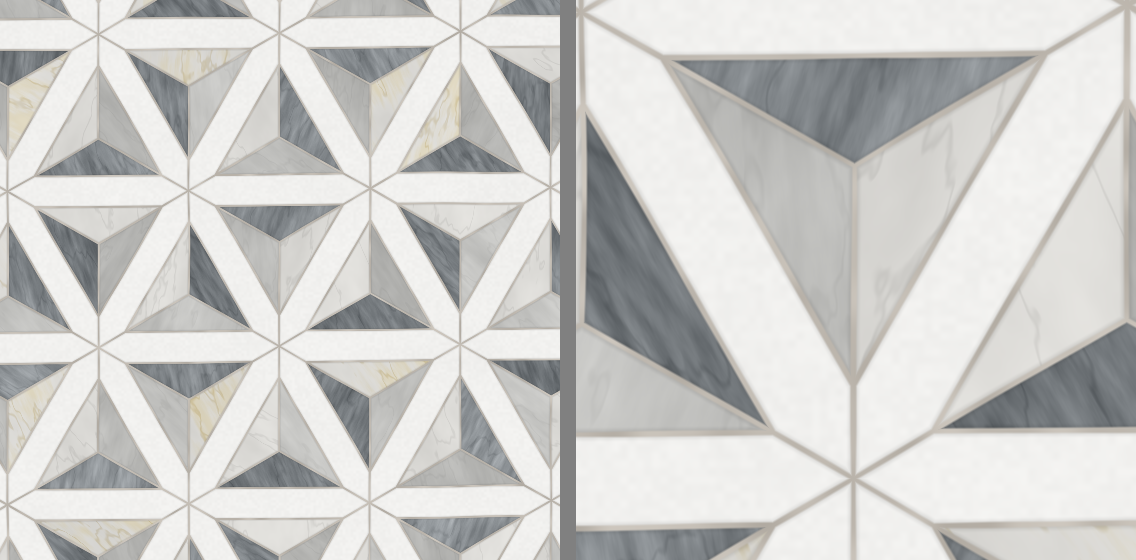
Left: the whole. Right: its middle third, enlarged.
Give the GLSL for this pattern, as a three.js fragment shader.

```glsl
// Marble mosaic: white bars on a triangular lattice framing three-part stone triangles.
varying vec2 vUv;

float hash(vec2 p) {
  vec3 q = fract(p.xyx * 0.1031);
  q += dot(q, q.yzx + 33.33);
  return fract((q.x + q.y) * q.z);
}

float noise(vec2 p) {
  vec2 i = floor(p), f = fract(p);
  f = f * f * (3.0 - 2.0 * f);
  return mix(mix(hash(i), hash(i + vec2(1.0, 0.0)), f.x),
             mix(hash(i + vec2(0.0, 1.0)), hash(i + 1.0), f.x), f.y);
}

float fbm(vec2 p) {
  float sum = 0.0, amp = 0.53;
  for (int i = 0; i < 4; i++) {
    sum += amp * noise(p);
    p = mat2(0.8, 0.6, -0.6, 0.8) * p * 2.1 + 7.3;
    amp *= 0.5;
  }
  return sum;
}

// Veined stone; tone 0 is slate, 1 is grey, 2 is pale.
vec3 marble(vec2 uv, float tone, vec2 id) {
  float seed = hash(id), shade = hash(id + 41.7) - 0.5;
  float angle = 0.5 + 1.6 * seed;
  float c = cos(angle), s = sin(angle);
  vec2 p = mat2(c, s, -s, c) * uv + seed * 19.0;
  float cloud = fbm(p * vec2(11.0, 20.0)) - 0.5;
  float streak = fbm(p * vec2(22.0, 120.0)) - 0.5;
  float ridge = abs(fbm(p * vec2(9.0, 26.0) + 5.0) - 0.5);
  float vein = 1.0 - smoothstep(0.0, 0.035, ridge);

  if (tone < 0.5) {
    vec3 slate = vec3(0.50, 0.52, 0.535) + 0.12 * shade;
    return slate + 0.17 * cloud + 0.24 * streak - 0.05 * vein;
  }
  if (tone < 1.5) {
    vec3 grey = vec3(0.735, 0.735, 0.725) + 0.10 * shade;
    return grey + 0.14 * cloud + 0.05 * streak - 0.025 * vein;
  }
  vec3 pale = vec3(0.865, 0.86, 0.845) + 0.04 * shade + 0.10 * cloud;
  float cream = step(0.6, hash(id + 13.1));
  float stain = cream * smoothstep(-0.15, 0.25, cloud + 0.5 * streak);
  pale -= vec3(0.02, 0.045, 0.12) * stain;
  return pale - vein * mix(vec3(0.05), vec3(0.05, 0.07, 0.12), cream);
}

void main() {
  float edge = 0.3232;

  // Slightly tilted triangular lattice with a slight waver from hand setting.
  vec2 p = vUv - vec2(0.1758, 0.379);
  p.y -= 0.008 * p.x;
  p += 0.0022 * (vec2(noise(vUv * 9.0), noise(vUv * 9.0 + 31.0)) - 0.5);
  vec2 grid = p / edge;
  grid.y /= 0.866;
  grid.x -= 0.5 * grid.y;
  vec2 cell = floor(grid), f = fract(grid);
  bool up = f.x + f.y < 1.0;

  // Relative distances to the left, right and base sides.
  vec3 sides = up ? vec3(f.x, 1.0 - f.x - f.y, f.y)
                  : vec3(f.x + f.y - 1.0, 1.0 - f.x, 1.0 - f.y);
  float nearest = min(sides.x, min(sides.y, sides.z));
  float farthest = max(sides.x, max(sides.y, sides.z));
  float middle = 1.0 - nearest - farthest;

  // Joints run from corners to centres and around each inner triangle.
  float inset = 0.0985;
  float miter = (middle - nearest) * 0.5 * edge;
  float rim = abs(nearest - inset) * 0.866 * edge;
  float joint = min(miter, rim);

  // Two arrangements of the stones alternate irregularly.
  float phase = dot(cell, vec2(0.42, 0.9)) + (up ? 0.46 : 0.84);
  bool turned = fract(phase) < 0.5;
  vec3 tones = up ? (turned ? vec3(2.0, 0.0, 1.0) : vec3(2.0, 1.0, 0.0))
                  : (turned ? vec3(0.0, 1.0, 2.0) : vec3(1.0, 2.0, 0.0));
  float side = sides.x <= nearest ? 0.0 : (sides.y <= nearest ? 1.0 : 2.0);
  float tone = side < 0.5 ? tones.x : (side < 1.5 ? tones.y : tones.z);
  vec2 id = cell * 5.0 + vec2(side * 1.7, up ? 2.3 : 0.6);

  // White bars with fine grain.
  vec3 white = vec3(0.945, 0.943, 0.935);
  white += 0.02 * (fbm(vUv * 14.0) - 0.5) + 0.022 * (noise(vUv * 210.0) - 0.5);

  float inner = smoothstep(-0.0008, 0.0008, (nearest - inset) * edge);
  vec3 color = mix(white, marble(vUv, tone, id), inner);

  // Shaded tile edges and sandy grout.
  color *= mix(0.91, 1.0, smoothstep(0.001, 0.0048, joint));
  vec3 grout = vec3(0.75, 0.725, 0.69) + 0.12 * (noise(vUv * 45.0) - 0.5);
  float width = 0.0016 + 0.0006 * (noise(vUv * 24.0) - 0.5);
  float fill = 1.0 - smoothstep(width - 0.0009, width + 0.0009, joint);
  color = mix(color, grout, fill);

  gl_FragColor = vec4(clamp(color, 0.0, 1.0), 1.0);
}
```
